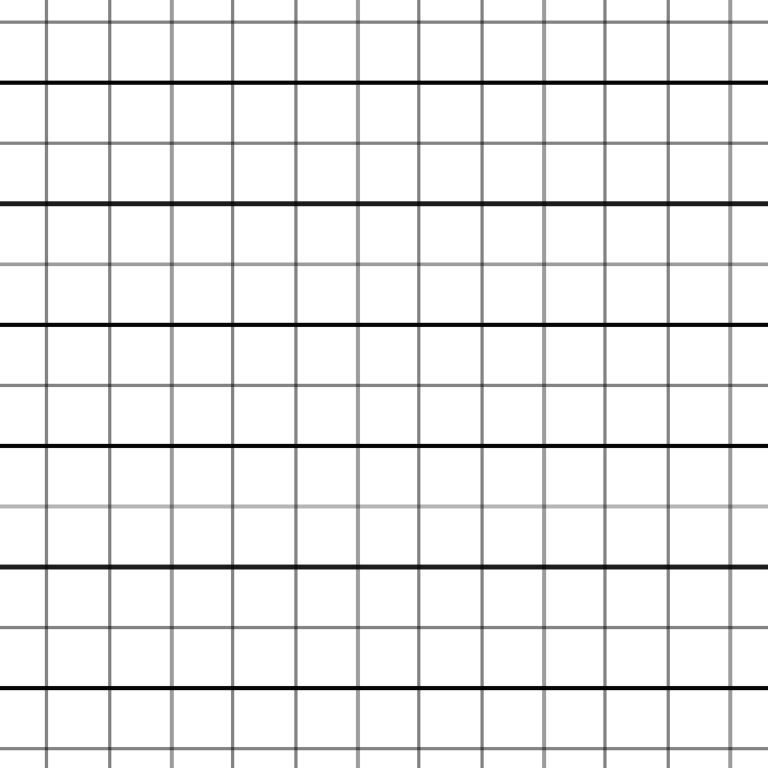
A WebGL 1 fragment shader for this pattern:

```glsl
precision highp float;
// Ruled grid: thin grey columns, and rows alternating thin grey and heavy black.
uniform vec2 u_resolution;

#define PITCH vec2(0.0808, 0.07883)   // spacing of columns and rows
#define ORIGIN vec2(0.0605, 0.0252)   // first column and first row
#define COLUMN_SHIFT 0.0016           // uneven spacing within groups of three
#define THIN_HALF 0.0021              // half widths, at mid edge
#define HEAVY_HALF 0.0027
#define SPREAD 0.0005                 // extra half width of faded lines
#define BLUR 0.0018                   // softness of the line edges
#define THIN_INK 0.49
#define HEAVY_INK 0.98
#define COLUMN_FADE 0.10
#define ROW_FADE 0.20
#define HEAVY_FADE 0.09

// Coverage of a line at distance d from its centre, with a soft edge.
float lineMask(float d, float halfWidth, float pixel) {
  float edge = 0.5 * max(BLUR, pixel);
  return 1.0 - smoothstep(halfWidth - edge, halfWidth + edge, abs(d));
}

// Columns: every third one is fainter and wider.
float columnInk(float x, float pixel) {
  float index = floor((x - ORIGIN.x) / PITCH.x + 0.5);
  float place = mod(index, 3.0);
  float center = ORIGIN.x + index * PITCH.x + COLUMN_SHIFT * step(0.5, place);
  float faded = step(1.5, place);
  float mask = lineMask(x - center, THIN_HALF + SPREAD * faded, pixel);
  return mask * (THIN_INK - COLUMN_FADE * faded);
}

// Rows: odd ones are heavy; some thin ones fade around the middle.
float rowInk(float y, float pixel) {
  float index = floor((y - ORIGIN.y) / PITCH.y + 0.5);
  float center = ORIGIN.y + index * PITCH.y;
  float heavy = step(0.5, mod(index, 2.0));
  float thinFade = (1.0 - step(0.5, mod(index, 4.0)))
                 * clamp(1.25 - 0.25 * abs(index - 5.0), 0.0, 1.0);
  float heavyFade = 1.0 - step(0.5, abs(mod(index, 6.0) - 3.0));
  float ink = mix(THIN_INK - ROW_FADE * thinFade,
                  HEAVY_INK - HEAVY_FADE * heavyFade, heavy);
  float halfWidth = mix(THIN_HALF, HEAVY_HALF, heavy)
                  + SPREAD * mix(thinFade, heavyFade, heavy);
  return ink * lineMask(y - center, halfWidth, pixel);
}

void main() {
  vec2 uv = gl_FragCoord.xy / u_resolution;
  vec2 pixel = 1.0 / u_resolution;

  // Translucent inks darken where they cross.
  float paper = (1.0 - columnInk(uv.x, pixel.x)) * (1.0 - rowInk(uv.y, pixel.y));
  gl_FragColor = vec4(vec3(paper), 1.0);
}
```
